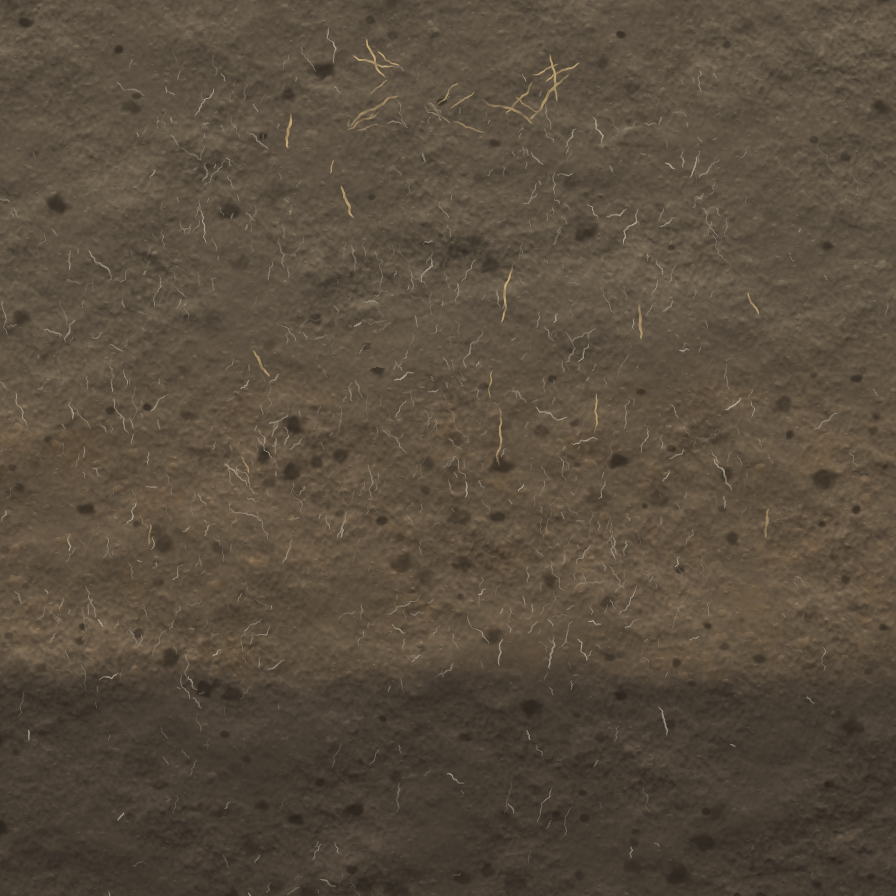
Give the GLSL for this texture, as a Shadertoy shader.

```glsl
// Soil profile: rough earth in three horizons with pits, crumbs and thin roots.

const vec3 TOPSOIL = vec3(0.365, 0.321, 0.263);
const vec3 SUBSOIL = vec3(0.377, 0.322, 0.256);
const vec3 DEEP_SOIL = vec3(0.268, 0.232, 0.193);
const vec3 OCHRE = vec3(0.46, 0.36, 0.25);
const vec3 PIT_COLOR = vec3(0.13, 0.11, 0.085);
const vec3 FINE_ROOT = vec3(0.69, 0.66, 0.59);
const vec3 TAN_ROOT = vec3(0.80, 0.68, 0.47);
const float DEEP_EDGE = 0.255;    // height of the dark horizon
const float SUBSOIL_EDGE = 0.60;  // height where the browner soil starts
const float RELIEF = 0.034;       // strength of the light from above
const float GRAIN = 0.10;         // strength of the finest speckle
const float PIT_CELL = 0.033;
const float CRUMB_CELL = 0.022;
const float GRIT_CELL = 0.011;
const float ROOT_CELL = 0.034;
const float TAU = 6.28318;

vec2 hash2(vec2 p) {
    vec3 q = fract(p.xyx * vec3(0.1031, 0.1030, 0.0973));
    q += dot(q, q.yzx + 33.33);
    return fract((q.xx + q.yz) * q.zy);
}

float corner(vec2 cell, vec2 offset) {
    float a = TAU * hash2(cell).x;
    return dot(vec2(cos(a), sin(a)), offset);
}

// Gradient noise, about -0.7 to 0.7
float noise(vec2 p) {
    vec2 i = floor(p), f = p - i, e = vec2(1.0, 0.0);
    vec2 u = f * f * f * (f * (f * 6.0 - 15.0) + 10.0);
    return mix(mix(corner(i, f), corner(i + e, f - e), u.x),
               mix(corner(i + e.yx, f - e.yx), corner(i + 1.0, f - 1.0), u.x), u.y);
}

// Clods of all sizes
float soilHeight(vec2 p) {
    float height = 0.0, freq = 7.0;
    for (int i = 0; i < 6; i++) {
        float n = noise(p * vec2(0.85, 1.0) * freq + float(i) * 17.3);
        height += (0.8 * n + 0.5 * abs(n)) / pow(freq, 0.86);
        p = mat2(0.96, 0.28, -0.28, 0.96) * p;
        freq *= 1.9;
    }
    return height;
}

// Blobs, one at most per cell; x is the cover, y the offset upward
vec2 blobs(vec2 p, float cellSize, float share, float softness, float seed) {
    vec2 best = vec2(0.0), g = p / cellSize, base = floor(g);
    float rough = 0.8 * noise(g * 3.0 + seed);
    for (int k = 0; k < 9; k++) {
        vec2 cell = base + vec2(k % 3, k / 3) - 1.0;
        vec2 place = hash2(cell + seed), kind = hash2(cell + seed + 71.0);
        if (kind.x > share) continue;
        vec2 q = (g - cell - place) / mix(0.10, 0.30, kind.y * kind.y) * vec2(0.8, 1.0);
        float cover = 1.0 - smoothstep(1.0 - softness, 1.0 + softness, length(q) + rough);
        cover *= mix(0.3, 1.0, place.x);
        if (cover > best.x) best = vec2(cover, q.y);
    }
    return best;
}

// One tapering root, straight for wave 0; angle 0 is upright
float strand(vec2 p, vec2 mid, float angle, float halfLength, float width, float wave, float seed) {
    float c = cos(angle), s = sin(angle);
    vec2 q = mat2(c, -s, s, c) * (p - mid);
    float t = q.y / halfLength;
    if (abs(t) > 1.0) return 0.0;
    float bend = 0.45 * noise(vec2(t * 1.3, seed)) + 0.12 * noise(vec2(t * 4.0, seed + 9.4));
    float edge = width * (1.0 - 0.5 * t * t) - abs(q.x - wave * halfLength * bend);
    float strength = clamp(0.85 + 0.9 * noise(vec2(q.y * 90.0, seed)), 0.3, 1.0);
    return strength * clamp(edge * iResolution.y + 0.5, 0.0, 1.0) * (1.0 - smoothstep(0.8, 1.0, abs(t)));
}

float fineRoots(vec2 p, float cellSize, float seed) {
    float cover = 0.0;
    vec2 base = floor(p / cellSize);
    for (int k = 0; k < 9; k++) {
        vec2 cell = base + vec2(k % 3, k / 3) - 1.0;
        vec2 a = hash2(cell + seed), b = hash2(cell + seed + 31.0), c = hash2(cell + seed + 63.0);
        vec2 mid = (cell + a) * cellSize;
        float density = 0.33 * exp(-pow(abs(mid.x - 0.44) / 0.40, 4.0)) * (1.0 + 2.5 * noise(mid * 7.0 + 3.0));
        density *= mix(0.25, 1.0, smoothstep(0.20, 0.27, mid.y)) * (1.0 - smoothstep(0.84, 0.96, mid.y));
        if (b.x > density) continue;
        float angle = (c.x - 0.5) * (c.y > 0.65 ? 3.1 : 1.3), halfLength = cellSize * mix(0.18, 0.68, b.y * b.y);
        float root = strand(p, mid, angle, halfLength, mix(0.0004, 0.0011, c.y), 1.0, a.x * 90.0);
        cover = max(cover, root * mix(0.2, 1.0, a.y));
    }
    return cover;
}

// A tangle near the top, upright taproots below it, and a few strays
float tanRoots(vec2 p) {
    float cover = 0.0;
    for (int i = 0; i < 31; i++) {
        vec2 a = hash2(vec2(i, 5.0)), b = hash2(vec2(i, 47.0)), mid = vec2(0.39, 0.855) + a * vec2(0.24, 0.08);
        float angle = (b.x - 0.5) * 2.6, halfLength = mix(0.012, 0.036, b.y);
        if (i > 17) { mid = mix(vec2(0.12, 0.30), vec2(0.90, 0.86), a); angle *= 0.5; halfLength *= 0.6; }
        if (i > 26) { mid = mix(vec2(0.49, 0.34), vec2(0.68, 0.68), a); angle *= 0.2; halfLength *= 2.2; }
        float root = strand(p, mid, angle, halfLength, mix(0.0008, 0.0016, b.y), 0.5, a.x * 70.0);
        cover = max(cover, root * mix(0.5, 1.0, a.y));
    }
    return cover;
}

void mainImage(out vec4 fragColor, in vec2 fragCoord) {
    vec2 p = fragCoord / iResolution.y;

    // Horizons and ochre stains
    float level = p.y + 0.03 * noise(p * vec2(5.0, 9.0)) + 0.01 * noise(p * 40.0);
    float subsoil = 1.0 - smoothstep(SUBSOIL_EDGE - 0.12, SUBSOIL_EDGE + 0.08, level);
    float deep = 1.0 - smoothstep(DEEP_EDGE - 0.04, DEEP_EDGE + 0.025, level);
    vec3 color = mix(mix(TOPSOIL, SUBSOIL, subsoil), DEEP_SOIL, deep);
    float ochre = subsoil * (1.0 - deep);
    color = mix(color, OCHRE, 0.25 * ochre * smoothstep(0.1, 0.6, noise(p * 17.0) + 0.5 * noise(p * 60.0)));
    color *= 1.0 + 0.08 * noise(p * vec2(3.0, 8.0) + 21.0);

    // Relief lit from above, and speckle
    float slope = (soilHeight(p) - soilHeight(p + vec2(-0.0003, 0.002))) / 0.002;
    float roughness = 1.0 + 0.9 * noise(p * 9.0 + 55.0);
    color *= 1.0 + roughness * (RELIEF * clamp(slope, -9.0, 9.0) + GRAIN * noise(p * 190.0));

    // Crumbs, grit and pits
    vec2 crumb = blobs(p, CRUMB_CELL, 0.28, 0.25, 13.0), grit = blobs(p, GRIT_CELL, 0.35, 0.30, 29.0);
    vec3 crumbColor = mix(color * 1.08, OCHRE, 0.30 * ochre);
    color = mix(color, crumbColor * (1.0 + 0.26 * clamp(crumb.y, -1.0, 1.0)), 0.75 * crumb.x);
    color *= 1.0 + grit.x * (0.06 + 0.24 * clamp(grit.y, -1.0, 1.0));
    float pit = blobs(p, PIT_CELL, mix(0.13, 0.30, subsoil), 0.50, 87.0).x;
    color = mix(color, PIT_COLOR, 0.60 * pit);

    // Roots
    float fine = max(fineRoots(p, ROOT_CELL, 7.0), fineRoots(p, ROOT_CELL * 0.9, 150.0));
    color = mix(color, FINE_ROOT, 0.9 * max(fine, 0.7 * fineRoots(p, ROOT_CELL * 0.5, 230.0)));
    color = mix(color, TAN_ROOT, 0.95 * tanRoots(p));
    fragColor = vec4(color, 1.0);
}
```
